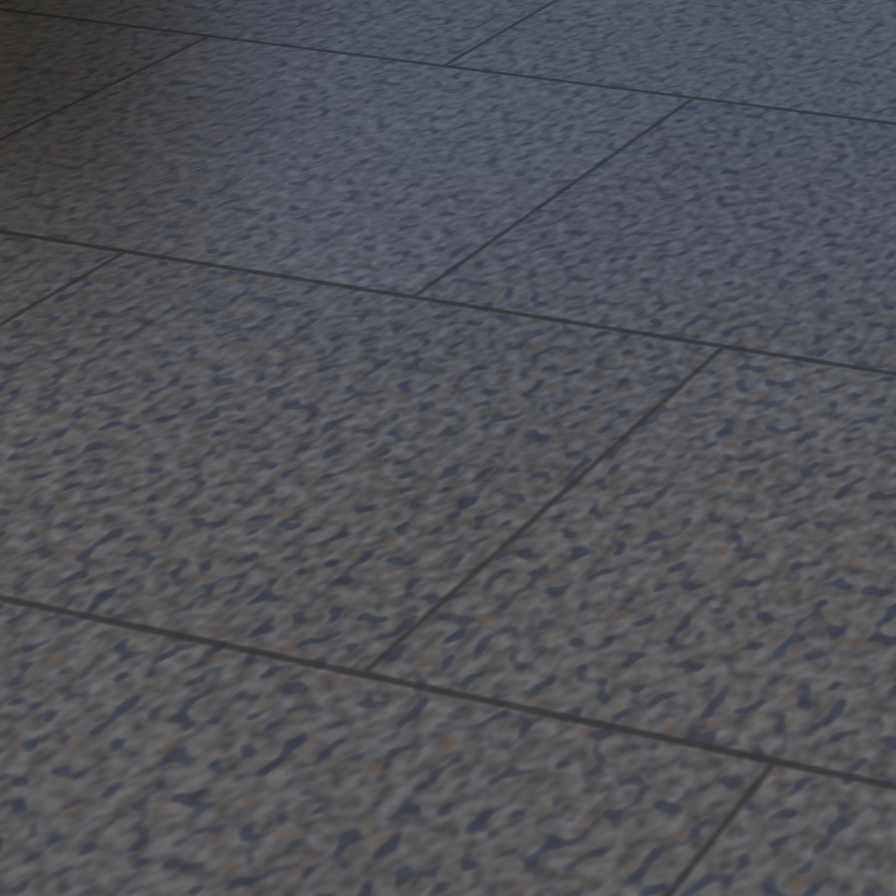
This texture is drawn by a WebGL 2 fragment shader. Its source:

```glsl
#version 300 es
precision highp float;
// Speckled granite paving in running bond, seen in perspective under dim light.

uniform vec2 u_resolution;
out vec4 outColor;

// Floor projection: numerators act on (x, depth, 1), divided by depth + 1
const vec3 ALONG_ROW = vec3(1.632, 3.298, -0.514);
const vec3 ACROSS_ROWS = vec3(-0.648, 5.076, -0.053);
const float TILE_DEPTH = 0.62;       // slab depth relative to its length
const float ROW_JOINT = 0.0068;      // half widths, in slab units
const float CROSS_JOINT = 0.0042;
const float JOINT_SOFTNESS = 0.0045;
const float JOINT_STRENGTH = 0.82;
const float SPECKLES = 52.0;         // speckle cells per slab length
const float GRAIN_CONTRAST = 0.105;
const float SLAB_VARIATION = 0.014;

const vec3 GRANITE = vec3(0.348, 0.347, 0.354);
const vec3 NAVY = vec3(0.195, 0.215, 0.275);
const vec3 TAN = vec3(0.385, 0.325, 0.275);
const vec3 PALE = vec3(0.425, 0.430, 0.445);
const vec3 JOINT = vec3(0.205, 0.205, 0.208);
const vec3 SKY_TINT = vec3(0.91, 0.98, 1.14);
const vec3 CORNER_SHADE = vec3(0.58, 0.55, 0.50);

float hash(vec2 p) {
    vec3 q = fract(p.xyx * vec3(0.1031, 0.1030, 0.0973));
    q += dot(q, q.yzx + 33.33);
    return fract((q.x + q.y) * q.z);
}

vec2 gradient(vec2 cell) {
    float angle = 6.28319 * hash(cell);
    return vec2(cos(angle), sin(angle));
}

float gradientNoise(vec2 p) {
    vec2 i = floor(p), f = fract(p);
    vec2 w = f * f * f * (f * (f * 6.0 - 15.0) + 10.0);
    vec2 e = vec2(1.0, 0.0);
    float low = mix(dot(gradient(i), f),
                    dot(gradient(i + e), f - e), w.x);
    float high = mix(dot(gradient(i + e.yx), f - e.yx),
                     dot(gradient(i + 1.0), f - 1.0), w.x);
    return mix(low, high, w.y);
}

// Distance to the nearest whole number
float toInteger(float x) {
    return abs(fract(x + 0.5) - 0.5);
}

float jointMask(float dist, float halfWidth, float pixel) {
    float soft = max(JOINT_SOFTNESS, pixel);
    return 1.0 - smoothstep(halfWidth - soft, halfWidth + soft, dist);
}

vec3 granite(vec2 p, float contrast) {
    float grain = gradientNoise(p) + 0.55 * gradientNoise(p * 1.7 + 13.7);
    vec3 color = GRANITE + GRAIN_CONTRAST * contrast * grain;
    float pale = smoothstep(0.12, 0.5, gradientNoise(p * 0.95 + 57.3));
    float tan_ = smoothstep(0.2, 0.55, gradientNoise(p * 0.85 + 91.1));
    float navy = smoothstep(0.08, 0.45, gradientNoise(p * 0.9 + 31.9));
    color = mix(color, PALE, 0.35 * contrast * pale);
    color = mix(color, TAN, 0.55 * contrast * tan_);
    return mix(color, NAVY, 0.65 * contrast * navy);
}

void main() {
    vec2 uv = gl_FragCoord.xy / u_resolution;

    // Project the canvas onto the floor
    vec3 view = vec3(uv.x, 1.0 - uv.y, 1.0);
    vec2 tile = vec2(dot(ALONG_ROW, view), dot(ACROSS_ROWS, view)) / (view.y + 1.0);
    vec2 pixel = fwidth(tile);

    // Every other row is shifted by half a slab
    float row = floor(tile.y);
    float along = tile.x + 0.5 * mod(row, 2.0);

    // Stone with a slight tone change per slab, softer with distance
    vec2 stone = tile * vec2(1.0, TILE_DEPTH) * SPECKLES + 200.0;
    float contrast = mix(1.0, 0.65, smoothstep(0.35, 1.0, uv.y));
    vec3 color = granite(stone, contrast);
    color += SLAB_VARIATION * (hash(vec2(floor(along), row) + 40.0) - 0.5);
    color += 0.012 * gradientNoise(tile * 4.0 + 20.0);

    // Joints with slightly uneven edges
    float wear = 0.0018 * gradientNoise(stone * 0.7 + 5.0);
    float joint = max(jointMask(toInteger(tile.y) + wear, ROW_JOINT, pixel.y),
                      jointMask(toInteger(along) + wear, CROSS_JOINT, pixel.x));
    color = mix(color, JOINT, JOINT_STRENGTH * joint);

    // Cool light from the far side, warm shade in the far left corner
    float sky = smoothstep(0.35, 1.0, uv.y) * smoothstep(-0.1, 0.5, uv.x);
    color *= mix(vec3(1.0), SKY_TINT, sky);
    float corner = 1.0 - smoothstep(0.0, 0.42, length((uv - vec2(0.0, 1.0)) * vec2(1.0, 0.85)));
    color *= mix(vec3(1.0), CORNER_SHADE, corner);

    outColor = vec4(color, 1.0);
}
```
